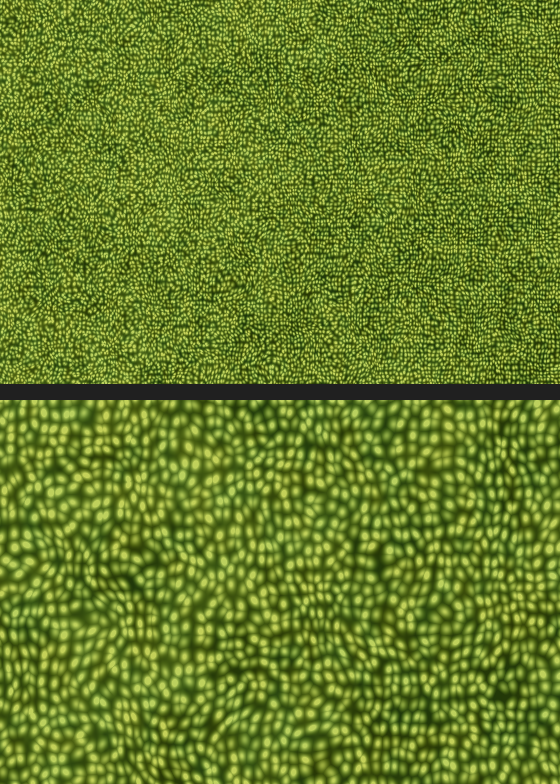
Top: the whole. Bottom: its middle third, enlarged.
This texture is drawn by a WebGL 1 fragment shader. Its source:

```glsl
precision highp float;

uniform vec2 u_resolution;

// Tufts per canvas height, across and up
const vec2 TUFT_GRID = vec2(113.0, 86.0);
const vec2 TUFT_RADIUS = vec2(0.30, 0.42);

const vec3 GAP_GREEN   = vec3(0.14, 0.22, 0.03);
const vec3 SHADE_GREEN = vec3(0.26, 0.36, 0.07);
const vec3 MOSS_GREEN  = vec3(0.37, 0.47, 0.13);
const vec3 LEAF_GREEN  = vec3(0.48, 0.58, 0.20);
const vec3 LIME_GREEN  = vec3(0.60, 0.69, 0.27);
const vec3 TIP_YELLOW  = vec3(0.75, 0.82, 0.36);

vec3 hash3(vec2 p) {
  vec3 q = fract(p.xyx * vec3(0.1031, 0.1030, 0.0973));
  q += dot(q, q.yxz + 33.33);
  return fract((q.xxy + q.yzz) * q.zyx);
}

float valueNoise(vec2 p) {
  vec2 cell = floor(p);
  vec2 f = fract(p);
  f = f * f * (3.0 - 2.0 * f);
  float low = mix(hash3(cell).x, hash3(cell + vec2(1.0, 0.0)).x, f.x);
  float high = mix(hash3(cell + vec2(0.0, 1.0)).x, hash3(cell + vec2(1.0)).x, f.x);
  return mix(low, high, f.y);
}

vec2 rotate(vec2 p, float angle) {
  float c = cos(angle);
  float s = sin(angle);
  return vec2(c * p.x - s * p.y, s * p.x + c * p.y);
}

// Soft yarn loop, a little brighter towards its upper end
float tuft(vec2 offset, float tilt, float brightness) {
  vec2 aspect = vec2(TUFT_GRID.y / TUFT_GRID.x, 1.0);
  vec2 local = rotate(offset * aspect, tilt) / TUFT_RADIUS;
  return exp(-dot(local, local)) * (brightness + 0.14 * local.y);
}

// Highest of the loops around a point; looseness scatters them
float pile(vec2 p, float looseness) {
  vec2 home = floor(p);
  float height = 0.0;
  for (int y = -1; y <= 1; y++) {
    for (int x = -1; x <= 1; x++) {
      vec2 cell = home + vec2(float(x), float(y));
      vec3 place = hash3(cell + 17.0);
      vec3 yarn = hash3(cell + 241.0);
      vec2 centre = cell + 0.5 + (place.xy - 0.5) * looseness;
      float tilt = (place.z - 0.5) * (0.7 + looseness);
      float brightness = 0.72 + 0.56 * yarn.x;
      height = max(height, tuft(p - centre, tilt, brightness));
    }
  }
  return height;
}

// Tone runs from 0 in the gaps to 5 on the tips
vec3 yarnColor(float tone) {
  vec3 color = mix(GAP_GREEN, SHADE_GREEN, clamp(tone, 0.0, 1.0));
  color = mix(color, MOSS_GREEN, clamp(tone - 1.0, 0.0, 1.0));
  color = mix(color, LEAF_GREEN, clamp(tone - 2.0, 0.0, 1.0));
  color = mix(color, LIME_GREEN, clamp(tone - 3.0, 0.0, 1.0));
  return mix(color, TIP_YELLOW, clamp(tone - 4.0, 0.0, 1.0));
}

void main() {
  vec2 p = gl_FragCoord.xy / u_resolution.y;
  float across = gl_FragCoord.x / u_resolution.x;

  // Gently wavering rows, looser towards the left
  vec2 sway = vec2(valueNoise(p * 19.0), valueNoise(p * 17.0 + 50.0)) - 0.5;
  vec2 grid = p * TUFT_GRID + sway * vec2(1.6, 1.0);
  float looseness = mix(0.80, 0.50, across);
  float height = pile(grid + 8.0, looseness);

  // Broad light, patches and fine fibre
  float patches = valueNoise(grid * vec2(0.22, 0.30) + 90.0) - 0.5;
  float broad = valueNoise(p * 5.0 + 30.0) - 0.5;
  float fibre = valueNoise(grid * vec2(2.3, 1.4) + 400.0) - 0.5;
  float tone = 0.1 + mix(0.55, -0.2, across) + mix(4.7, 5.3, across) * height;
  tone += 0.9 * patches + 0.4 * broad + 0.6 * fibre;

  // Slight drift between yellow and green yarn
  float warmth = valueNoise(grid * 0.6 + 700.0) - 0.5;
  vec3 color = yarnColor(tone) + warmth * vec3(0.05, 0.0, -0.03);
  gl_FragColor = vec4(clamp(color, 0.0, 1.0), 1.0);
}
```
